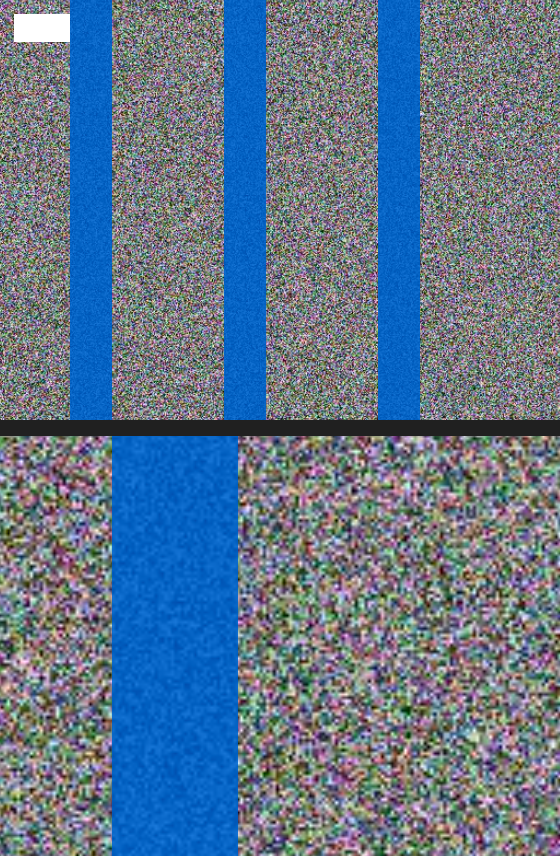
Top, the full canvas; bottom, a detail of the centre.
A Shadertoy shader for this pattern:

```glsl
// Lengths are fractions of the canvas width
const float BAR_COUNT = 3.0;
const float BAR_PERIOD = 0.275;
const float BAR_HALF_WIDTH = 0.0375;
const float FIRST_BAR_CENTER = 0.1625;
const vec2 PATCH_FROM_TOP_LEFT = vec2(0.075, 0.05);
const vec2 PATCH_HALF_SIZE = vec2(0.05, 0.025);

const float LUMA_CELLS = 512.0;
const float CHROMA_CELLS = 256.0;
const float LUMA_SHIFT = 0.25;
const float LUMA_GAIN = 1.1;
const float CHROMA_GAIN = 0.38;
const float BAR_GRAIN = 0.2;

const vec3 STATIC_MEAN = vec3(0.486, 0.487, 0.492);
const vec3 BAR_BLUE = vec3(0.02, 0.39, 0.77);
const vec3 PATCH_WHITE = vec3(1.0);
const vec3 LUMA_WEIGHTS = vec3(0.299, 0.587, 0.114);

vec3 hash32(vec2 cell) {
    vec3 q = fract(cell.xyx * vec3(0.1031, 0.1030, 0.0973));
    q += dot(q, q.yxz + 33.33);
    return fract((q.xxy + q.yzz) * q.zyx);
}

// Random colour per cell, blended linearly between cell centres
vec3 cellNoise(vec2 p) {
    p -= 0.5;
    vec2 cell = floor(p);
    vec2 f = p - cell;
    vec3 low = mix(hash32(cell), hash32(cell + vec2(1.0, 0.0)), f.x);
    vec3 high = mix(hash32(cell + vec2(0.0, 1.0)), hash32(cell + 1.0), f.x);
    return mix(low, high, f.y) - 0.5;
}

float boxDistance(vec2 p, vec2 halfSize) {
    vec2 d = abs(p) - halfSize;
    return length(max(d, 0.0)) + min(max(d.x, d.y), 0.0);
}

float coverage(float dist, float pixel) {
    return clamp(0.5 - dist / pixel, 0.0, 1.0);
}

void mainImage(out vec4 fragColor, in vec2 fragCoord) {
    float pixel = 1.0 / iResolution.x;
    vec2 uv = fragCoord * pixel;
    float top = iResolution.y * pixel;

    // Fine brightness grain with weaker, coarser colour grain
    float luma = dot(cellNoise(uv * LUMA_CELLS + LUMA_SHIFT), LUMA_WEIGHTS);
    vec3 chroma = cellNoise(uv * CHROMA_CELLS + 700.0);
    chroma -= dot(chroma, LUMA_WEIGHTS);
    vec3 color = STATIC_MEAN + LUMA_GAIN * luma + CHROMA_GAIN * chroma;

    // Evenly spaced vertical bars with faint grain
    float index = round((uv.x - FIRST_BAR_CENTER) / BAR_PERIOD);
    index = clamp(index, 0.0, BAR_COUNT - 1.0);
    float barCenter = FIRST_BAR_CENTER + index * BAR_PERIOD;
    float barDistance = abs(uv.x - barCenter) - BAR_HALF_WIDTH;
    vec3 barColor = BAR_BLUE + BAR_GRAIN * luma;
    color = mix(color, barColor, coverage(barDistance, pixel));

    // Plain patch in the upper left corner
    vec2 patchCenter = vec2(PATCH_FROM_TOP_LEFT.x, top - PATCH_FROM_TOP_LEFT.y);
    float patchDistance = boxDistance(uv - patchCenter, PATCH_HALF_SIZE);
    color = mix(color, PATCH_WHITE, coverage(patchDistance, pixel));

    fragColor = vec4(clamp(color, 0.0, 1.0), 1.0);
}
```
